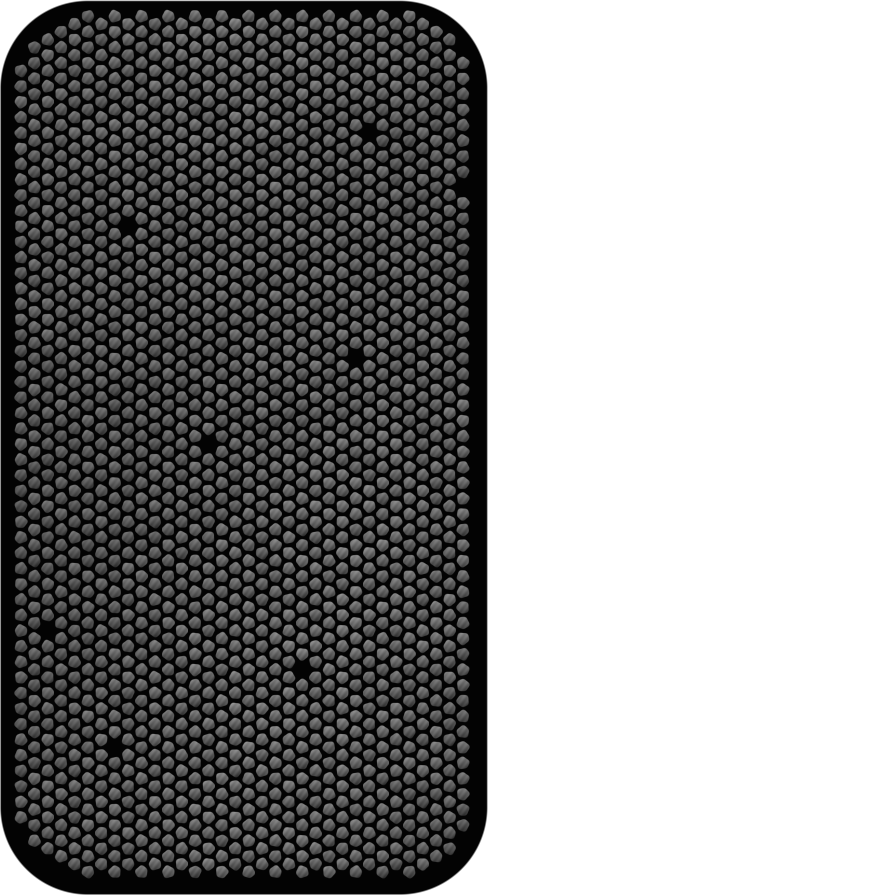
A three.js fragment shader for this pattern:

```glsl
// A tall black rounded panel on white, filled with a honeycomb of small grey domes.
// Each dome sits alone in its own cell of a column-staggered grid, with a lumpy
// outline and top light; a few domes along a wandering path are missing.
varying vec2 vUv;

const float COLUMN_STEP = 0.861; // column spacing, in row pitches

float hash(vec2 p) {
  return fract(sin(dot(p, vec2(127.1, 311.7))) * 4375.85);
}

// Signed distance to a box with rounded corners.
float roundedBox(vec2 p, vec2 halfSize, float radius) {
  vec2 q = abs(p) - halfSize + radius;
  return length(max(q, 0.0)) + min(max(q.x, q.y), 0.0) - radius;
}

// Height of the first dome in a column: even columns are half a pitch lower.
float columnStart(float column) {
  return 1.55 - 0.5 * mod(column, 2.0);
}

// Column and row of the dome nearest to a height within a column.
vec2 cellAt(float column, float y) {
  return vec2(column, floor(y - columnStart(column) + 0.5));
}

// 0 where a dome has fallen out, 1 elsewhere.
float present(vec2 cell) {
  float kept = step(0.5, distance(cell, vec2(33.0, 11.0)));
  for (int n = 0; n < 7; n++) {
    float i = float(n);
    float sway = sin(2.3 * i);
    float across = 26.2 + 19.42 * i + 0.8 * sway - 1.25 * (6.0 - i) * sin(0.7854 * i);
    float down = 8.55 + 6.73 * i - 1.05 * sway + 5.5 * exp(-4.0 * (i - 4.0) * (i - 4.0));
    vec2 gap = cellAt(mod(floor(across + 0.5), 34.0), down);
    kept *= step(0.5, distance(cell, gap));
  }
  return kept;
}

// Grey level of one dome; d is the offset from its centre, y pointing down.
float dome(vec2 d, vec2 cell) {
  float seed = hash(cell);
  float angle = atan(d.y, d.x + 0.0001);
  float lumps = 0.05 * sin(3.0 * angle + 6.28 * seed) + 0.04 * sin(5.0 * angle - 17.0 * seed);
  float body = 1.0 - smoothstep(0.34, 0.44, length(d) * (1.0 + lumps));
  float grain = 0.03 * sin(15.0 * d.x + 11.0 * d.y + 40.0 * seed);
  float tone = 0.35 - 0.33 * d.y - 0.06 * d.x + grain + 0.07 * (seed - 0.5);
  return body * tone;
}

void main() {
  // Row pitches from the top left.
  vec2 p = vec2(vUv.x, 1.0 - vUv.y) * 57.6;

  // Staggered grid of domes, kept inside an inset rounded frame.
  vec2 cell = cellAt(floor((p.x - 1.35) / COLUMN_STEP + 0.5), p.y);
  vec2 centre = vec2(1.35 + cell.x * COLUMN_STEP, cell.y + columnStart(cell.x));
  float inside = step(roundedBox(centre - vec2(15.56, 28.54), vec2(14.46, 27.625), 4.26), 0.0);

  // Slow drift of the light over the panel.
  float light = 1.0 + 0.05 * sin(0.16 * p.x - 1.6) + 0.04 * sin(0.13 * p.y + 0.12 * p.x);
  float grey = 0.01 + dome(p - centre, cell) * light * inside * present(cell);

  // Panel edge against the white ground.
  float edge = roundedBox(p - vec2(15.68, 28.78), vec2(15.64, 28.72), 5.6);
  gl_FragColor = vec4(vec3(mix(grey, 1.0, smoothstep(-0.07, 0.07, edge))), 1.0);
}
```
